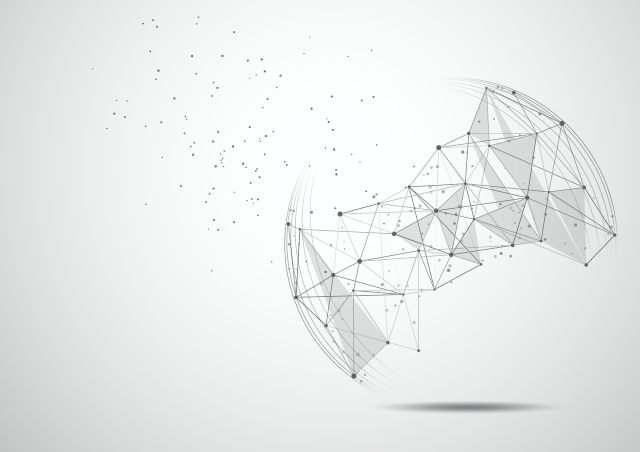
Write a WebGL 2 fragment shader that draws this background.

```glsl
#version 300 es
precision highp float;
// Pale studio backdrop with a broken wireframe globe, drifting dots and a floor shadow.
uniform vec2 u_resolution;
out vec4 fragColor;

const vec3 INK = vec3(0.33, 0.33, 0.34);
const vec3 COOL_WHITE = vec3(0.997, 1.0, 1.0);
const vec2 GLOBE_CENTER = vec2(0.998, 0.46);
const float GLOBE_RADIUS = 0.368;
const vec2 BAND_AXIS = vec2(0.857, 0.515);
const int COLUMNS = 9;
const int ROWS = 4;
const int NODES = COLUMNS * ROWS;

vec2 hash2(float n) {
  vec3 q = fract(vec3(n) * vec3(0.1031, 0.1030, 0.0973));
  q += dot(q, q.yzx + 33.33);
  return fract((q.xx + q.yz) * q.zy);
}

vec2 rotate(vec2 p, float angle) {
  float c = cos(angle), s = sin(angle);
  return vec2(c * p.x - s * p.y, s * p.x + c * p.y);
}

float coverage(float d, float halfWidth, float px) {
  return clamp((halfWidth - d) / px + 0.5, 0.0, 1.0);
}

float disc(vec2 p, vec2 center, float radius, float px) {
  return coverage(length(p - center), radius, px);
}

float segment(vec2 p, vec2 a, vec2 b) {
  vec2 ab = b - a;
  float t = clamp(dot(p - a, ab) / max(dot(ab, ab), 1e-6), 0.0, 1.0);
  return length(p - a - ab * t);
}

float triangle(vec2 p, vec2 a, vec2 b, vec2 c, float px) {
  vec2 e0 = b - a, e1 = c - b, e2 = a - c;
  float side = sign(e0.x * e2.y - e0.y * e2.x);
  vec3 d = vec3(dot(p - a, vec2(e0.y, -e0.x)) / max(length(e0), 1e-4),
                dot(p - b, vec2(e1.y, -e1.x)) / max(length(e1), 1e-4),
                dot(p - c, vec2(e2.y, -e2.x)) / max(length(e2), 1e-4)) * side;
  return coverage(-min(d.x, min(d.y, d.z)), 0.0, px);
}

// Maps band coordinates to the globe, narrow at the waist and held inside the rim.
vec2 bandPoint(float along, float across) {
  float halfHeight = mix(0.115, 0.195, smoothstep(0.04, 0.26, abs(along)));
  vec2 q = vec2(along, halfHeight * across - 0.045);
  return q * min(1.0, 0.985 * GLOBE_RADIUS / length(q));
}

// Jittered lattice of network nodes.
vec2 node(int i) {
  vec2 jitter = hash2(float(i) + 7.0) - 0.5;
  float along = mix(-0.335, 0.345, float(i / ROWS) / float(COLUMNS - 1));
  float across = float(i % ROWS) / float(ROWS - 1) * 2.0 - 1.0;
  return bandPoint(along + 0.065 * jitter.x, across + 0.5 * jitter.y);
}

vec3 backdrop(vec2 p) {
  float d = max(length(p - vec2(0.735, 0.63)) - 0.08, 0.0);
  return COOL_WHITE * (1.0 - 0.29 * pow(d, 1.8));
}

float floorShadow(vec2 p) {
  float d = length((p - vec2(1.035, 0.099)) / vec2(0.235, 0.0165));
  return 0.68 * smoothstep(1.0, 0.0, d);
}

// Nested meridians fading toward the open poles.
float rimArcs(vec2 q, float px) {
  float ink = 0.0;
  for (int i = 0; i < 6; i++) {
    float f = float(i), squash = 1.0 - 0.012 * f * (1.0 + 0.5 * f);
    vec2 r = rotate(q, 0.035 * sin(f * 2.4));
    vec2 e = vec2(r.x / squash, r.y);
    float slope = length(vec2(e.x / squash, e.y)) / max(length(e), 1e-4);
    float d = abs(length(e) - GLOBE_RADIUS) / slope;
    float fade = smoothstep(-0.34, -0.2, q.y) * smoothstep(0.23, 0.08, q.y);
    ink = max(ink, coverage(d, 0.0008, px) * fade * (0.6 - 0.065 * f));
  }
  return ink;
}

float network(vec2 q, float px) {
  float ink = 0.0, facets = 0.0;
  for (int i = 0; i < NODES; i++) {
    vec2 a = node(i), h = hash2(float(i) + 90.0);
    if (length(q - a) > 0.36) continue;
    float radius = mix(0.0025, 0.0058, h.x * h.x);
    ink = max(ink, 0.9 * disc(q, a, radius, px));
    for (int k = 0; k < 5; k++) {
      int j = i + (k == 0 ? 1 : k == 4 ? 9 : k + 2);
      if (j >= NODES) continue;
      vec2 b = node(j), pick = hash2(float(i * 5 + k) + 300.0);
      float strength = mix(0.2, 0.85, pick.y) * step(pick.x, 0.78);
      strength *= smoothstep(0.36, 0.22, length(b - a));
      ink = max(ink, strength * coverage(segment(q, a, b), 0.0008, px));
    }
    if (h.y > 0.72 && i + 4 < NODES)
      facets = max(facets, 0.17 * triangle(q, a, node(i + 1), node(i + 4), px));
  }
  return 1.0 - (1.0 - ink) * (1.0 - facets);
}

float bandDots(vec2 q, float px) {
  float ink = 0.0;
  for (int i = 0; i < 110; i++) {
    vec2 h = hash2(float(i) + 500.0), g = hash2(float(i) + 700.0);
    vec2 c = bandPoint(mix(-0.34, 0.35, h.x), 2.2 * h.y - 1.1);
    ink = max(ink, mix(0.2, 0.65, g.x) * disc(q, c, mix(0.0014, 0.0038, g.y), px));
  }
  return ink;
}

// Loose cloud of specks, densest in the middle.
float driftingDots(vec2 p, float px) {
  float ink = 0.0;
  for (int i = 0; i < 115; i++) {
    vec2 h = hash2(float(i) + 1000.0), g = hash2(float(i) + 1300.0);
    vec2 c = vec2(0.56, 0.69) + (h + g - 1.0) * vec2(0.40, 0.33);
    float size = hash2(float(i) + 1600.0).x;
    ink = max(ink, 0.85 * disc(p, c, mix(0.0009, 0.0025, size), px));
  }
  return ink;
}

void main() {
  vec2 p = gl_FragCoord.xy / u_resolution.y;
  float px = 1.0 / u_resolution.y;
  vec2 d = p - GLOBE_CENTER;
  vec2 q = vec2(dot(d, BAND_AXIS), dot(d, vec2(BAND_AXIS.y, -BAND_AXIS.x)));
  vec3 color = mix(backdrop(p), INK, floorShadow(p));
  color = mix(color, INK, driftingDots(p, px));
  if (length(q) < GLOBE_RADIUS + 0.02) {
    color = mix(color, INK, rimArcs(q, px));
    color = mix(color, INK, bandDots(q, px));
    color = mix(color, INK, network(q, px));
  }
  fragColor = vec4(color, 1.0);
}
```
